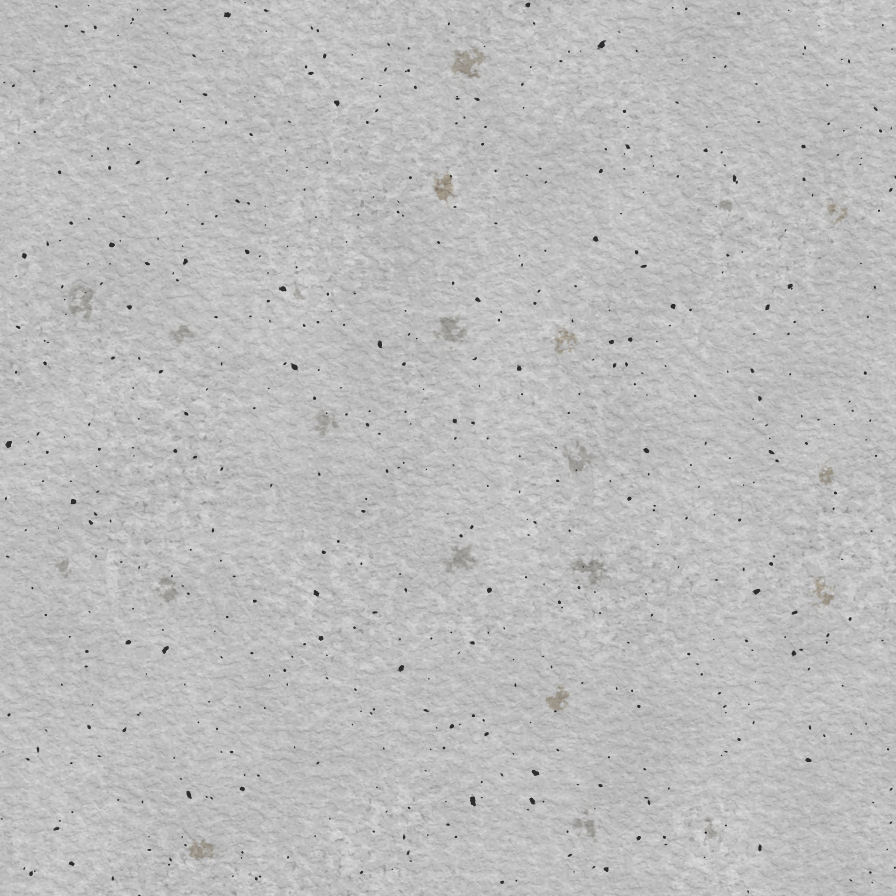
This texture is drawn by a Shadertoy shader. Its source:

```glsl
const vec3 CONCRETE = vec3(0.739, 0.740, 0.739);
const vec3 PIT_COLOR = vec3(0.11, 0.11, 0.12);
const vec3 GREY_STAIN = vec3(0.56, 0.55, 0.53);
const vec3 RUST_STAIN = vec3(0.54, 0.49, 0.41);
const vec3 SCRATCH_COLOR = vec3(0.83);
const vec2 FLAKE_SCALE = vec2(72.0, 98.0);
const vec2 LIGHT_STEP = vec2(0.0006, 0.0017);
const float RELIEF = 0.095;
const float MOTTLE = 0.034;
const float FLECK = 0.045;
const float GRAIN = 0.045;
const float POCK = 0.12;

// Three random values in 0..1 per cell
vec3 hash3(vec2 cell, float seed) {
    uvec3 v = uvec3(ivec3(vec3(cell, seed)) + 4096);
    v = v * 1664525u + 1013904223u;
    v.x += v.y * v.z; v.y += v.z * v.x; v.z += v.x * v.y;
    v ^= v >> 16u;
    v.x += v.y * v.z; v.y += v.z * v.x; v.z += v.x * v.y;
    return vec3(v >> 8u) / 16777216.0;
}

float gradientDot(vec2 cell, vec2 offset) {
    float angle = 6.28319 * hash3(cell, 0.0).x;
    return dot(vec2(cos(angle), sin(angle)), offset);
}

float gradientNoise(vec2 p) {
    vec2 i = floor(p), f = fract(p);
    vec2 u = f * f * f * (f * (f * 6.0 - 15.0) + 10.0);
    vec2 e = vec2(0.0, 1.0);
    return mix(mix(gradientDot(i, f), gradientDot(i + e.yx, f - e.yx), u.x),
               mix(gradientDot(i + e.xy, f - e.xy), gradientDot(i + 1.0, f - 1.0), u.x), u.y);
}

float fbm(vec2 p, int octaves) {
    float sum = 0.0, amplitude = 1.0;
    for (int i = 0; i < octaves; i++) {
        sum += amplitude * gradientNoise(p);
        p = mat2(1.6, 1.2, -1.2, 1.6) * p + 17.3;
        amplitude *= 0.5;
    }
    return sum;
}

// Flaky surface with small terrace edges
float surfaceHeight(vec2 uv) {
    float h = fbm(uv * FLAKE_SCALE, 3);
    return 0.8 * h + 0.4 * smoothstep(-0.06, 0.06, h);
}

// Coverage of scattered air holes, one candidate per cell
float pits(vec2 uv, float cells, float chance, vec2 radii, float seed, float pixel) {
    vec2 cell = floor(uv * cells);
    vec3 place = hash3(cell, seed), shape = hash3(cell, seed + 1.0);
    vec2 d = uv - (cell + mix(vec2(0.1), vec2(0.9), place.xy)) / cells;
    float angle = 6.28319 * shape.y;
    d = mat2(cos(angle), sin(angle), -sin(angle), cos(angle)) * d;
    d.x *= mix(0.5, 1.0, shape.z);
    float radius = mix(radii.x, radii.y, pow(shape.x, 4.0));
    float edge = length(d) - radius * (1.0 + 0.6 * gradientNoise(uv * 280.0));
    return step(place.z, chance) * (1.0 - smoothstep(-0.6 * pixel, 0.6 * pixel, edge));
}

// Ragged blotches: x is coverage, y is rustiness
vec2 stains(vec2 uv, float cells, float chance, float seed) {
    vec2 cell = floor(uv * cells);
    vec3 place = hash3(cell, seed), shape = hash3(cell, seed + 1.0);
    vec2 d = uv - (cell + mix(vec2(0.3), vec2(0.7), place.xy)) / cells;
    d.x *= mix(0.8, 1.5, shape.y);
    float radius = mix(0.014, 0.034, shape.x);
    float falloff = 1.0 - smoothstep(0.0, 1.0, length(d) / radius);
    float ragged = smoothstep(0.15, 0.75, 0.8 * falloff + 1.3 * fbm(uv * 85.0, 3));
    return vec2(step(place.z, chance) * ragged * smoothstep(0.0, 0.5, falloff), shape.z);
}

// Thin pale marks, mostly level
float scratches(vec2 uv, float cells, float chance, float seed, float pixel) {
    vec2 cell = floor(uv * cells);
    vec3 place = hash3(cell, seed), shape = hash3(cell, seed + 1.0);
    vec2 d = uv - (cell + mix(vec2(0.3), vec2(0.7), place.xy)) / cells;
    float angle = 0.9 * (shape.x - 0.5);
    d = mat2(cos(angle), -sin(angle), sin(angle), cos(angle)) * d;
    d.y += 0.003 * gradientNoise(uv * 50.0);
    float taper = 1.0 - smoothstep(0.2, 1.0, abs(d.x) / mix(0.01, 0.03, shape.y));
    float line = 1.0 - smoothstep(0.0, 0.0012 + pixel, abs(d.y));
    return step(place.z, chance) * taper * line * smoothstep(-0.3, 0.2, gradientNoise(uv * 140.0));
}

void mainImage(out vec4 fragColor, in vec2 fragCoord) {
    vec2 uv = fragCoord / iResolution.y;
    float pixel = 1.0 / iResolution.y;

    // Broad tone and rough zones
    float rough = smoothstep(-0.2, 0.45, fbm(uv * 4.5 + 3.7, 3));
    float tone = MOTTLE * fbm(uv * 8.0 + 41.0, 3);

    // Pale flecks, grain and dark pocks
    float fleck = smoothstep(0.0, 0.25, fbm(uv * 68.0 + 9.0, 3));
    tone += FLECK * fleck * mix(0.6, 1.2, rough);
    tone += GRAIN * gradientNoise(uv * 250.0);
    tone -= POCK * rough * smoothstep(0.3, 0.6, fbm(uv * 120.0 + 70.0, 2));

    // Relief lit from above
    float slope = surfaceHeight(uv) - surfaceHeight(uv + LIGHT_STEP);
    tone += RELIEF * slope * (slope < 0.0 ? 1.15 : 0.75);
    vec3 color = CONCRETE + tone;

    // Scratches, stains and air holes
    color = mix(color, SCRATCH_COLOR, 0.7 * scratches(uv, 6.0, 0.45, 11.0, pixel));
    vec2 stain = stains(uv, 7.0, 0.5, 21.0);
    vec3 stainColor = mix(GREY_STAIN, RUST_STAIN, smoothstep(0.4, 1.0, stain.y));
    color = mix(color, stainColor + tone, 0.7 * stain.x);
    float holes = max(pits(uv, 23.0, 0.5, vec2(0.0010, 0.0031), 31.0, pixel),
                      pits(uv + 0.37, 37.0, 0.25, vec2(0.0007, 0.0017), 41.0, pixel));
    color = mix(color, PIT_COLOR, 0.9 * holes);
    fragColor = vec4(color, 1.0);
}
```
